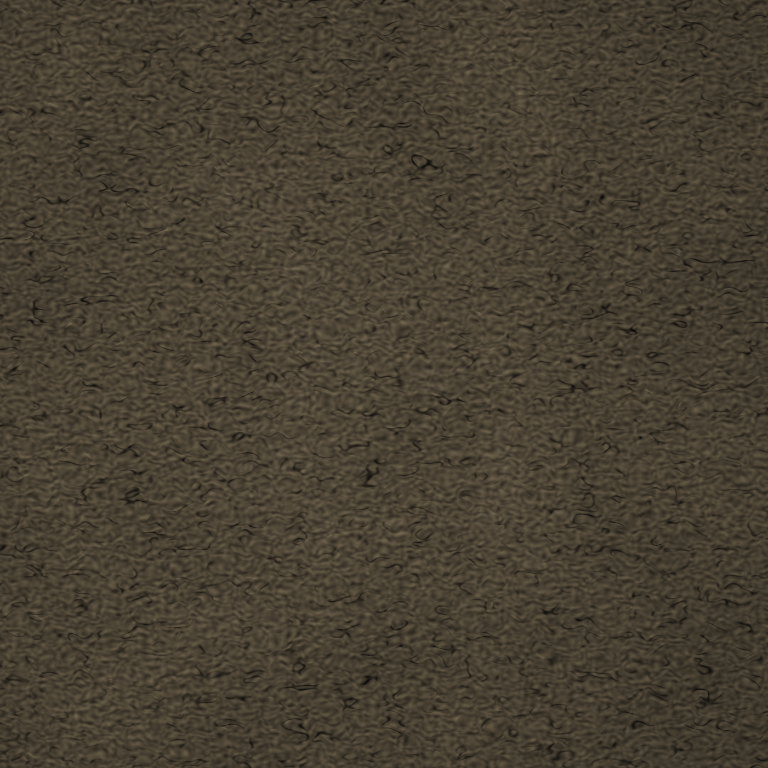
Give the GLSL for this texture, as a three.js fragment shader.

```glsl
// Draws a dark olive-brown felted pile with fine sideways creases and pale fibres.
varying vec2 vUv;

const vec3 BASE_COLOR = vec3(0.289, 0.258, 0.202);
const vec2 PILE_SCALE = vec2(68.0, 112.0);    // tufts across and up the canvas
const vec2 GRAIN_SCALE = vec2(135.0, 188.0);  // finest fibres
const vec2 CREASE_SCALE = vec2(46.0, 88.0);
const vec2 LIGHT_STEP = vec2(-0.0012, 0.0036);
const float WARP_SCALE = 42.0;
const float WARP_AMOUNT = 0.006;
const float RELIEF_GAIN = 0.46;
const float GRAIN_GAIN = 0.42;
const float CREASE_WIDTH = 0.16;
const float CREASE_DEPTH = 0.42;
const float MOTTLE_GAIN = 0.17;
const float FLECK_GRID = 38.0;
const float FLECK_CHANCE = 0.24;
const float FLECK_GAIN = 0.28;
const float FLECK_WIDTH = 0.0016;
const vec2 GLOW_CENTER = vec2(0.40, 0.52);
const float GLOW_FALLOFF = 0.34;

vec3 hash3(vec2 p) {
  vec3 q = fract(p.xyx * vec3(0.1031, 0.1030, 0.0973));
  q += dot(q, q.yxz + 33.33);
  return fract((q.xxy + q.yzz) * q.zyx);
}

float cornerSlope(vec2 cell, vec2 offset) {
  float angle = 6.2832 * hash3(cell).x;
  return dot(vec2(cos(angle), sin(angle)), offset);
}

// Gradient noise, roughly -0.7 to 0.7
float gradientNoise(vec2 p) {
  vec2 i = floor(p);
  vec2 f = p - i;
  vec2 u = f * f * f * (f * (f * 6.0 - 15.0) + 10.0);
  vec2 e = vec2(1.0, 0.0);
  float low = mix(cornerSlope(i, f), cornerSlope(i + e, f - e), u.x);
  float high = mix(cornerSlope(i + e.yx, f - e.yx), cornerSlope(i + 1.0, f - 1.0), u.x);
  return mix(low, high, u.y);
}

// Broad cloudy wear
float mottle(vec2 p) {
  float sum = 0.0;
  float gain = 0.5;
  float scale = 4.0;
  for (int k = 0; k < 4; k++) {
    sum += gain * gradientNoise(p * scale + 17.0 * float(k));
    scale *= 2.1;
    gain *= 0.75;
  }
  return sum;
}

float pileHeight(vec2 p) {
  return 0.6 * gradientNoise(p * PILE_SCALE + 61.0)
       + 0.4 * gradientNoise(p * PILE_SCALE * 1.6 + 93.0);
}

// Thin dark lines along noise contours, broken up by a mask
float creases(vec2 p) {
  float contour = abs(gradientNoise(p * CREASE_SCALE + 29.0));
  float mask = smoothstep(-0.05, 0.35, gradientNoise(p * CREASE_SCALE * 0.7 + 140.0));
  return mask * (1.0 - smoothstep(0.0, CREASE_WIDTH, contour));
}

// Scattered short pale fibres, mostly lying sideways
float flecks(vec2 p) {
  vec2 home = floor(p * FLECK_GRID);
  float light = 0.0;
  for (int y = -1; y <= 1; y++) {
    for (int x = -1; x <= 1; x++) {
      vec2 cell = home + vec2(float(x), float(y));
      vec3 place = hash3(cell + 211.0);
      vec3 shape = hash3(cell + 347.0);
      float angle = (shape.x - 0.5) * 1.5;
      vec2 along = vec2(cos(angle), sin(angle));
      float halfLength = mix(0.001, 0.006, shape.y);
      vec2 d = p - (cell + place.xy) / FLECK_GRID;
      d -= along * clamp(dot(d, along), -halfLength, halfLength);
      float body = 1.0 - smoothstep(0.0, FLECK_WIDTH, length(d));
      light = max(light, body * step(place.z, FLECK_CHANCE) * mix(0.4, 1.0, shape.z));
    }
  }
  return light;
}

void main() {
  // Bend the fibres so that rows do not run straight
  vec2 bend = vec2(gradientNoise(vUv * WARP_SCALE + 5.0),
                   gradientNoise(vUv * WARP_SCALE + 83.0));
  vec2 p = vUv + WARP_AMOUNT * bend;

  // Side-lit pile and fine grain
  float tone = 1.0;
  tone += RELIEF_GAIN * (pileHeight(p) - pileHeight(p + LIGHT_STEP));
  tone += GRAIN_GAIN * gradientNoise(p * GRAIN_SCALE + 7.0);

  // Creases deepen where the pile is worn
  float wear = mottle(vUv);
  tone -= CREASE_DEPTH * creases(p) * clamp(1.0 - wear, 0.5, 1.5);
  tone += FLECK_GAIN * flecks(p);

  // Soft patches and gentle darkening towards the edges
  vec2 fromGlow = vUv - GLOW_CENTER;
  float shade = 1.06 + MOTTLE_GAIN * wear - GLOW_FALLOFF * dot(fromGlow, fromGlow);

  gl_FragColor = vec4(clamp(BASE_COLOR * tone * shade, 0.0, 1.0), 1.0);
}
```
